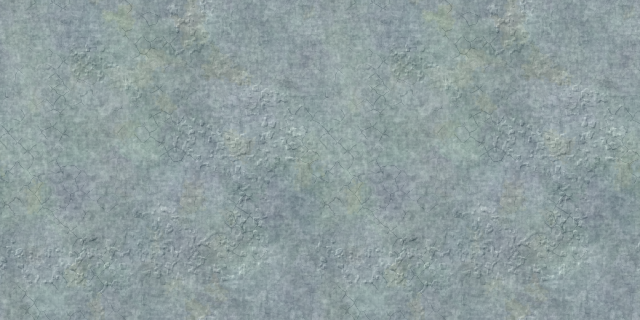
Give the GLSL for this texture, as a Shadertoy shader.

```glsl
// Weathered blue-grey plaster: cloudy pigment over a faint canvas weave, with
// chipped paint, small raised flakes and broken crackle. All noise is cellular,
// and repeats once per canvas height, so the wall tiles sideways.

vec2 hash2(vec2 p) {
    vec3 q = fract(p.xyx * vec3(0.1031, 0.1030, 0.0973));
    q += dot(q, q.yzx + 33.33);
    return fract((q.xx + q.yz) * q.zy);
}

// Smooth cellular noise: random values blended around jittered points.
float cellNoise(vec2 p, vec2 freq, float seed) {
    vec2 q = p * freq, base = floor(q);
    float sum = 0.0, total = 0.0;
    for (int j = -1; j <= 1; j++)
    for (int i = -1; i <= 1; i++) {
        vec2 cell = base + vec2(i, j);
        vec2 id = mod(cell, freq) + seed * 17.0;
        vec2 away = cell + 0.15 + 0.7 * hash2(id) - q;
        float weight = exp(-6.0 * dot(away, away));
        sum += weight * hash2(id + 141.0).x;
        total += weight;
    }
    return sum / total;
}

// Gap between the two nearest points: zero along the cell borders.
float cellBorder(vec2 q, float period, float jitter) {
    vec2 base = floor(q);
    float nearest = 9.0, second = 9.0;
    for (int j = -1; j <= 1; j++)
    for (int i = -1; i <= 1; i++) {
        vec2 cell = base + vec2(i, j);
        float d = length(cell + 0.5 + jitter * (hash2(mod(cell, period)) - 0.5) - q);
        second = min(second, max(nearest, d));
        nearest = min(nearest, d);
    }
    return second - nearest;
}

// Height of the scattered raised flakes.
float flakes(vec2 p) {
    float h = 0.6 * cellNoise(p, vec2(56.0), 5.0) + 0.4 * cellNoise(p, vec2(120.0), 6.0);
    return smoothstep(0.52, 0.80, h);
}

void mainImage(out vec4 fragColor, in vec2 fragCoord) {
    vec2 p = fragCoord / iResolution.y;
    float pixel = 1.0 / iResolution.y;

    // Ragged warp at two scales breaks up round cloud edges
    vec2 warp = vec2(cellNoise(p, vec2(18.0), 1.0), cellNoise(p, vec2(18.0), 2.0)) - 0.5;
    vec2 fray = vec2(cellNoise(p, vec2(70.0), 3.0), cellNoise(p, vec2(70.0), 4.0)) - 0.5;
    vec2 w = p + 0.04 * warp + 0.025 * fray;

    // Layered clouds, from broad stains to fine grain
    float light = 0.0, freq = 4.0;
    for (int i = 0; i < 6; i++) {
        float amp = i < 2 ? 0.046 : 0.040 + 0.005 * float(i - 2);
        light += amp * (cellNoise(i < 4 ? w : p, vec2(freq), 10.0 + float(i)) - 0.5);
        freq *= 2.0;
    }
    light += 0.045 * (cellNoise(p, vec2(200.0), 18.0) - 0.5);

    // Canvas threads, upright and level
    float weave = cellNoise(p, vec2(150.0, 30.0), 20.0) + cellNoise(p, vec2(30.0, 150.0), 21.0) - 1.0;
    light += 0.040 * weave;

    // Pale and dark chips gathered in patches
    float patchy = cellNoise(w, vec2(8.0), 22.0);
    float chips = 0.5 * cellNoise(w, vec2(52.0), 23.0) + 0.5 * cellNoise(p, vec2(110.0), 24.0);
    light += 0.034 * smoothstep(0.54, 0.62, chips) * smoothstep(0.42, 0.65, patchy);
    light -= 0.030 * smoothstep(0.46, 0.38, chips) * smoothstep(0.56, 0.35, patchy);

    // Flakes lit from the upper left
    float relief = flakes(p) - flakes(p + vec2(-0.003, 0.004));
    float rough = smoothstep(0.48, 0.78, cellNoise(w, vec2(8.0), 25.0));
    light += relief * mix(0.02, 0.12, rough);

    // Slanted block cracks and a finer upright crackle, both broken in places
    vec2 slanted = mat2(1.0, 1.0, -1.0, 1.0) * (p + 0.012 * warp + 0.006 * fray) * 18.0;
    vec2 upright = (p + 0.010 * warp + 0.006 * fray) * 36.0;
    float crack = 1.0 - smoothstep(0.0, 0.03 + 32.0 * pixel, cellBorder(slanted, 18.0, 0.45));
    float crackle = 1.0 - smoothstep(0.0, 0.04 + 40.0 * pixel, cellBorder(upright, 36.0, 0.45));
    float crackArea = cellNoise(w, vec2(6.0), 26.0);
    float broken = smoothstep(0.38, 0.62, cellNoise(p, vec2(26.0), 27.0));
    light -= 0.085 * crack * broken * smoothstep(0.48, 0.70, crackArea);
    light -= 0.040 * crackle * broken * smoothstep(0.48, 0.30, crackArea);

    // Grey-teal base with drifting green, lilac, blue and rare ochre stains
    vec3 color = vec3(0.558, 0.619, 0.629) + light * vec3(1.02, 1.0, 0.95);
    float hue = cellNoise(w, vec2(6.0), 30.0) + 0.6 * cellNoise(w, vec2(26.0), 31.0) - 0.8;
    color += hue * vec3(-0.006, 0.008, -0.026);
    float lilac = 0.6 * cellNoise(w, vec2(10.0), 32.0) + 0.4 * cellNoise(w, vec2(40.0), 34.0) - 0.5;
    color += lilac * vec3(0.028, -0.012, 0.010);
    float ochre = smoothstep(0.72, 0.95, cellNoise(w, vec2(14.0), 33.0));
    color += ochre * vec3(0.020, 0.008, -0.022);

    fragColor = vec4(clamp(color, 0.0, 1.0), 1.0);
}
```
